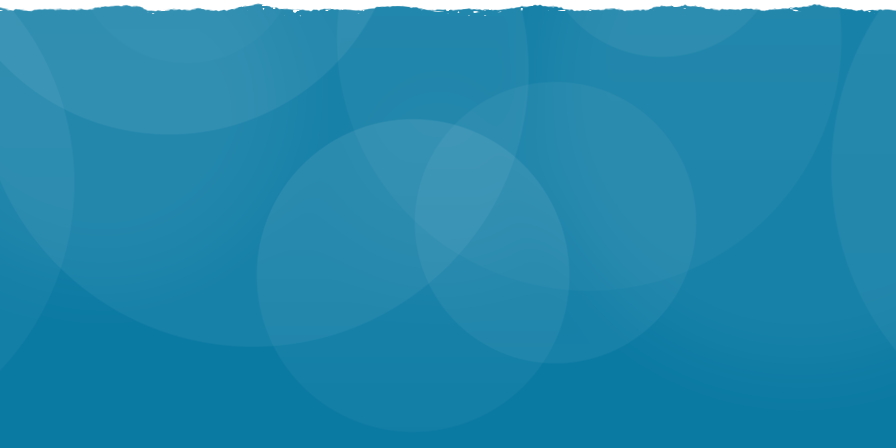
Give the GLSL for this background, as a Shadertoy shader.

```glsl
const vec3 DEEP_BLUE = vec3(0.043, 0.478, 0.639);
const vec3 PAPER = vec3(1.0);
const float TEAR_HEIGHT = 0.981;   // mean height of the torn edge
const float TEAR_WAVE = 0.007;     // height of its humps
const float TEAR_PERIOD = 0.3125;  // spacing of the tall humps
const float TEAR_PEAK = 1.198;     // position of one tall hump
const float TEAR_ROUGHNESS = 0.009;
const float FLECK_REACH = 0.022;   // depth of loose flecks below the tear
const int DISC_COUNT = 9;
const int GLOW_COUNT = 3;

// Centre and radius
const vec3 DISCS[DISC_COUNT] = vec3[](
    vec3(0.565, 0.841, 0.615), vec3(0.378, 1.216, 0.516),
    vec3(-0.443, 0.591, 0.609), vec3(0.922, 0.385, 0.349),
    vec3(1.240, 0.503, 0.314), vec3(1.315, 0.914, 0.563),
    vec3(1.477, 1.146, 0.273), vec3(2.497, 0.622, 0.641),
    vec3(0.417, 1.109, 0.250));

// Opacity at the bottom and at the top of each disc
const vec2 DISC_OPACITY[DISC_COUNT] = vec2[](
    vec2(0.050, 0.055), vec2(0.065, 0.040), vec2(0.030, 0.060),
    vec2(0.030, 0.085), vec2(0.050, 0.045), vec2(0.025, 0.060),
    vec2(0.050, 0.040), vec2(0.035, 0.060), vec2(0.020, 0.015));

// Centre, radius and blur; then opacity
const vec4 GLOWS[GLOW_COUNT] = vec4[](
    vec4(0.230, 0.790, 0.400, 0.150),
    vec4(1.785, 0.750, 0.560, 0.140),
    vec4(0.980, 0.570, 0.200, 0.120));
const float GLOW_OPACITY[GLOW_COUNT] = float[](0.050, 0.055, 0.018);

float hash(vec2 p) {
    return fract(sin(dot(p, vec2(127.1, 311.7))) * 43758.5453);
}

float noise(vec2 p) {
    vec2 cell = floor(p), f = fract(p);
    f = f * f * (3.0 - 2.0 * f);
    return mix(mix(hash(cell), hash(cell + vec2(1, 0)), f.x),
               mix(hash(cell + vec2(0, 1)), hash(cell + vec2(1, 1)), f.x), f.y);
}

// Coverage of the paper strip and its loose flecks
float tornPaper(vec2 p, float pixel) {
    float phase = 6.28318 * (p.x - TEAR_PEAK) / TEAR_PERIOD;
    float wave = 0.6 * cos(phase) + 0.4 * cos(2.0 * phase);
    float rough = 0.6 * noise(p * vec2(45.0, 20.0)) + 0.4 * noise(p * 170.0) - 0.5;
    float height = p.y - TEAR_HEIGHT - TEAR_WAVE * wave - TEAR_ROUGHNESS * rough;
    float strip = smoothstep(-pixel, pixel, height);

    float depth = clamp(-height / FLECK_REACH, 0.0, 1.0);
    float grain = noise(p * vec2(85.0, 260.0)) * (0.55 + 0.45 * noise(p * vec2(14.0, 5.0)));
    float fleck = smoothstep(0.0, 0.12, grain - mix(0.62, 0.95, depth));
    return max(strip, fleck);
}

void mainImage(out vec4 fragColor, in vec2 fragCoord) {
    vec2 p = fragCoord / iResolution.y;
    float pixel = 1.0 / iResolution.y;
    vec3 color = DEEP_BLUE;

    // Soft lights
    for (int i = 0; i < GLOW_COUNT; i++) {
        vec4 glow = GLOWS[i];
        float edge = length(p - glow.xy) - glow.z;
        float light = 1.0 - smoothstep(-glow.w, glow.w, edge);
        color = mix(color, PAPER, light * GLOW_OPACITY[i]);
    }

    // Translucent discs, each shaded from bottom to top
    for (int i = 0; i < DISC_COUNT; i++) {
        vec2 offset = p - DISCS[i].xy;
        float radius = DISCS[i].z;
        float cover = 1.0 - smoothstep(-pixel, pixel, length(offset) - radius);
        float rise = clamp(0.5 + 0.5 * offset.y / radius, 0.0, 1.0);
        color = mix(color, PAPER, cover * mix(DISC_OPACITY[i].x, DISC_OPACITY[i].y, rise));
    }

    // Torn strip along the top
    color = mix(color, PAPER, tornPaper(p, pixel));
    fragColor = vec4(color, 1.0);
}
```
